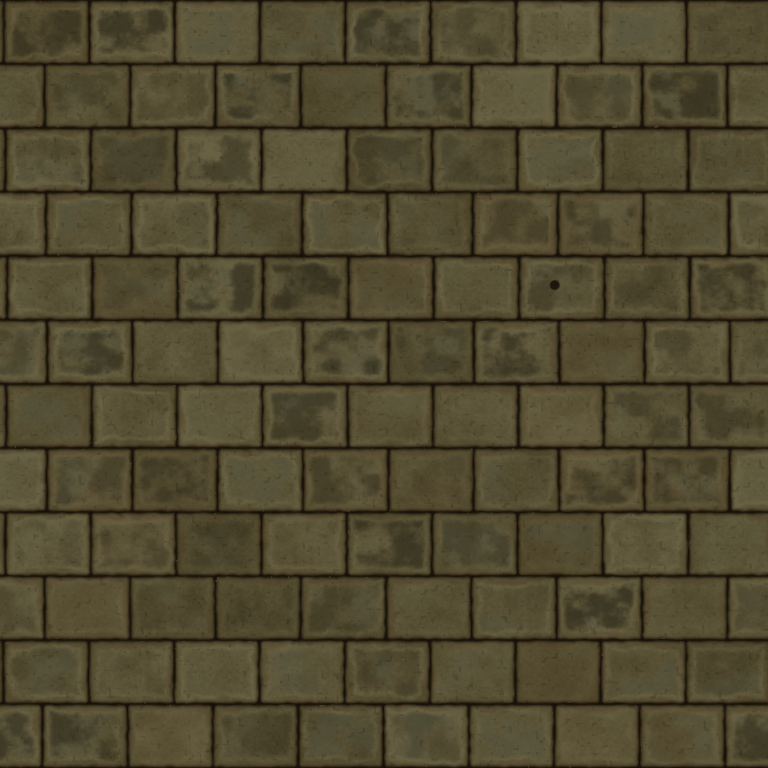
Write a Shadertoy shader that draws this texture.

```glsl
// Weathered olive paving: 12 staggered rows of 9 rounded slabs with dark joints.
// Each slab is a rounded-box distance field; its hashed id drives tone, stains,
// a wavering pale rim and grain.

const vec2 TILES = vec2(9.0, 12.0);
const vec2 HALF_SLAB = vec2(0.6667, 0.5);   // in units of one row height

const vec3 JOINT = vec3(0.09, 0.065, 0.03);
const vec3 OLIVE_DARK = vec3(0.285, 0.255, 0.155);
const vec3 OLIVE_LIGHT = vec3(0.395, 0.365, 0.25);
const vec3 EARTH = vec3(0.31, 0.25, 0.14);
const vec3 SLATE = vec3(0.31, 0.315, 0.235);
const vec3 STAIN = vec3(0.19, 0.175, 0.11);

float hash(vec2 p) {
    return fract(sin(dot(p, vec2(127.1, 311.7))) * 43758.55);
}

float noise(vec2 p) {
    vec2 i = floor(p), f = fract(p);
    f = f * f * (3.0 - 2.0 * f);
    return mix(mix(hash(i), hash(i + vec2(1, 0)), f.x),
               mix(hash(i + vec2(0, 1)), hash(i + vec2(1, 1)), f.x), f.y);
}

float fbm(vec2 p) {
    float sum = 0.0, amp = 0.533;
    for (int i = 0; i < 4; i++) {
        sum += amp * noise(p);
        p = p * 2.03 + 17.3;
        amp *= 0.5;
    }
    return sum;
}

float roundedBox(vec2 p, vec2 halfSize, float radius) {
    vec2 d = abs(p) - halfSize + radius;
    return length(max(d, 0.0)) + min(max(d.x, d.y), 0.0) - radius;
}

// Alternate rows shift by half a slab, with a slow drift up the wall.
float rowShift(float row) {
    return 0.03 + 0.47 * (1.0 - mod(row, 2.0)) + 0.05 * sin(3.1416 * row / TILES.y)
         + 0.015 * (hash(vec2(row, 3.7)) - 0.5);
}

// Slab face: p is the local position, inset the distance from its edge.
vec3 slabColor(vec2 p, vec2 id, float inset) {
    vec2 seed = 40.0 * vec2(hash(id + 1.3), hash(id + 7.9));
    float cloud = fbm(p * 2.6 + seed);
    float smudge = fbm(p * 3.5 + seed + 61.0);
    float grain = noise(p * 23.0 + seed) + noise(p * 41.0 + seed) - 1.0;
    float wavyInset = inset + 0.16 * (smudge - 0.5);
    float centre = smoothstep(0.09, 0.22, wavyInset);
    float rim = exp(-pow((wavyInset - 0.12) / 0.045, 2.0));

    // Overall tone, tinted towards earth or slate
    float tone = 0.66 + 0.6 * (hash(id + 11.1) - 0.5) + 0.9 * (cloud - 0.5) + 0.22 * grain;
    tone += rim * 0.4 * hash(id + 19.7);
    vec3 color = mix(OLIVE_DARK, OLIVE_LIGHT, clamp(tone, -0.3, 1.15));
    color = mix(color, EARTH, 0.5 * smoothstep(0.55, 1.0, hash(id + 23.3)) * smudge);
    color = mix(color, SLATE, 0.55 * hash(id + 31.9) * centre * smoothstep(0.45, 0.7, cloud));

    // Dirty centre and brown border
    float dirt = pow(hash(id + 43.1), 2.0) * centre * smoothstep(0.3, 0.68, smudge);
    color = mix(color, STAIN, 0.75 * dirt);
    float border = 1.0 - smoothstep(0.04, 0.13, wavyInset);
    color = mix(color, EARTH, 0.4 * border);

    // Sparse dark pores
    float pores = smoothstep(0.8, 0.95, noise(p * 17.0 + seed + 9.0));
    return color * (1.0 - 0.12 * pores);
}

void mainImage(out vec4 fragColor, in vec2 fragCoord) {
    vec2 grid = fragCoord / iResolution.xy * TILES;
    float row = floor(grid.y);
    float along = grid.x - rowShift(row);
    vec2 id = vec2(mod(floor(along), TILES.x), row);
    vec2 p = (vec2(fract(along), fract(grid.y)) - 0.5) * 2.0 * HALF_SLAB;

    // Worn outline and soft joint
    float wear = 0.022 * (noise(p * 9.0 + id * 5.0) - 0.5);
    float inset = -roundedBox(p, HALF_SLAB - 0.008, 0.06) + wear;
    vec3 color = slabColor(p, id, inset);
    color *= mix(0.72, 1.0, smoothstep(0.01, 0.065, inset));
    color = mix(JOINT, color, smoothstep(-0.014, 0.032, inset));

    // Pale grit caught in the joints
    float grit = smoothstep(0.9, 0.98, noise(p * 19.0 + id * 13.0));
    color += vec3(0.13, 0.11, 0.07) * grit * (1.0 - smoothstep(0.0, 0.04, abs(inset)));

    // One drilled pit
    float isPitted = step(length(id - vec2(6.0, 7.0)), 0.5);
    float pit = 1.0 - smoothstep(0.055, 0.095, length(p - vec2(-0.11, 0.045)));
    color = mix(color, JOINT, 0.9 * pit * isPitted);

    fragColor = vec4(color, 1.0);
}
```
